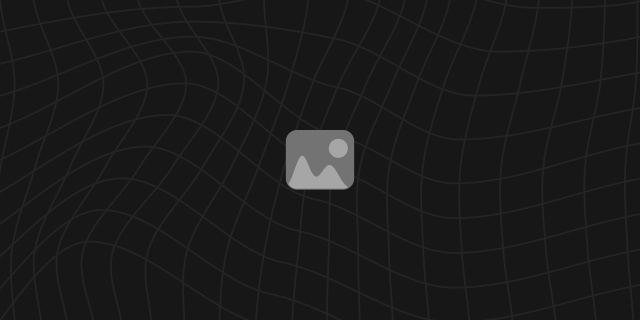
Give the GLSL for this background, as a WebGL 2 fragment shader.

```glsl
#version 300 es
precision highp float;
// Dark backdrop with a warped wire grid and a rounded image-placeholder icon.

uniform vec2 u_resolution;
out vec4 outColor;

// Canvas is HEIGHT units tall; y runs downward from the top edge.
const float HEIGHT = 3.84;
const float LINE_HALF_WIDTH = 0.0105;
const float COLUMN_SPACING = 0.402;
const int COLUMN_COUNT = 20;
const int ROW_COUNT = 11;

const vec3 BACKGROUND = vec3(0.09);
const vec3 GRID_COLOR = vec3(0.145, 0.142, 0.142);
const vec3 ICON_COLOR = vec3(0.45);
const vec3 SHAPE_COLOR = vec3(0.65);

const vec2 ICON_CENTER = vec2(3.84, 1.918);
const vec2 ICON_HALF = vec2(0.41, 0.358);
const float ICON_RADIUS = 0.135;
const vec2 SUN_CENTER = vec2(4.06, 1.78);
const float SUN_RADIUS = 0.114;
const float HILL_BASE = 2.28;

// Sideways bulges of the columns at unit heights: amplitude, centre, width.
const vec3 LEFT_BULGE[5] = vec3[5](
    vec3(0.56, 9.3, 3.4), vec3(0.63, 4.3, 3.8), vec3(0.08, 4.5, 3.0),
    vec3(-0.64, 5.0, 4.2), vec3(-0.60, 7.0, 6.0));
const vec3 RIGHT_BULGE[5] = vec3[5](
    vec3(0.03, 17.0, 2.0), vec3(-0.30, 14.3, 2.5), vec3(-0.56, 13.5, 4.6),
    vec3(-0.55, 13.5, 4.3), vec3(-0.32, 14.0, 3.0));

float bell(float x, float center, float width) {
    float t = (x - center) / width;
    return exp(-t * t);
}

float bulge(int level, float index) {
    int n = clamp(level, 0, 4);
    vec3 a = LEFT_BULGE[n];
    vec3 b = RIGHT_BULGE[n];
    return a.x * bell(index, a.y, a.z) + b.x * bell(index, b.y, b.z);
}

// Horizontal place of a column at height y, splined between bulge levels.
float columnX(float index, float y) {
    int n = int(floor(y));
    float t = y - floor(y);
    float a = bulge(n - 1, index), b = bulge(n, index);
    float c = bulge(n + 1, index), d = bulge(n + 2, index);
    float offset = b + 0.5 * t * (c - a + t * (2.0 * a - 5.0 * b + 4.0 * c - d
                 + t * (3.0 * (b - c) + d - a)));
    return COLUMN_SPACING * index + offset;
}

// Cubic between two knots given as x, y, slope.
float hermite(vec3 a, vec3 b, float x) {
    float span = b.x - a.x;
    float t = clamp((x - a.x) / span, 0.0, 1.0);
    float s = 1.0 - t;
    return s * s * ((1.0 + 2.0 * t) * a.y + t * span * a.z)
         + t * t * ((1.0 + 2.0 * s) * b.y - s * span * b.z);
}

// Height of a row at x: left edge, crest, shelf, trough, right edge.
float rowY(float k, float x) {
    float upper = max(3.0 - k, 0.0);
    vec3 left = vec3(0.0, 0.38 + 0.385 * k, -0.2 - 0.02 * k - 0.012 * k * k);
    vec3 crest = vec3(mix(2.3, 1.05, smoothstep(3.0, 9.5, k)),
                      0.38 * k - 0.52 + 0.2 * upper, 0.0);
    vec3 shelf = vec3(mix(4.05, 3.2, smoothstep(2.5, 9.0, k)),
                      0.49 + 0.38 * k - 0.2 * upper, 0.21);
    vec3 trough = vec3(5.45 + 0.06 * upper * upper,
                       0.95 + 0.417 * k - 0.11 * upper, 0.0);
    vec3 right = vec3(7.68, 0.445 + 0.425 * k, -0.18);
    if (x < crest.x) return hermite(left, crest, x);
    if (x < shelf.x) return hermite(crest, shelf, x);
    if (x < trough.x) return hermite(shelf, trough, x);
    return hermite(trough, right, x);
}

// Distance to a curve from its offset and the value a small step onward.
float curveDistance(float value, float onward, float position, float stepSize) {
    float slope = (onward - value) / stepSize;
    return abs(position - value) / sqrt(1.0 + slope * slope);
}

float gridDistance(vec2 p) {
    const float STEP = 0.01;
    float d = 1e3;
    for (int i = 0; i < COLUMN_COUNT; i++) {
        float k = float(i);
        d = min(d, curveDistance(columnX(k, p.y), columnX(k, p.y + STEP), p.x, STEP));
    }
    for (int i = 0; i < ROW_COUNT; i++) {
        float k = float(i) - 1.0;
        d = min(d, curveDistance(rowY(k, p.x), rowY(k, p.x + STEP), p.y, STEP));
    }
    return d;
}

float roundedBox(vec2 p, vec2 halfSize, float radius) {
    vec2 q = abs(p) - halfSize + radius;
    return length(max(q, 0.0)) + min(max(q.x, q.y), 0.0) - radius;
}

float hillTop(float x) {
    return HILL_BASE - 0.41 * bell(x, 3.625, 0.125) - 0.30 * bell(x, 3.955, 0.15);
}

void main() {
    float pixel = HEIGHT / u_resolution.y;
    vec2 p = vec2(gl_FragCoord.x, u_resolution.y - gl_FragCoord.y) * pixel;

    // Grid
    float line = clamp(0.5 + (LINE_HALF_WIDTH - gridDistance(p)) / pixel, 0.0, 1.0);
    vec3 color = mix(BACKGROUND, GRID_COLOR, line);

    // Icon plate, then the sun and hills inside it
    float plate = roundedBox(p - ICON_CENTER, ICON_HALF, ICON_RADIUS);
    float hillSlope = (hillTop(p.x + 0.01) - hillTop(p.x)) / 0.01;
    float hills = (hillTop(p.x) - p.y) / sqrt(1.0 + hillSlope * hillSlope);
    hills = max(hills, plate + 0.012);
    float shapes = min(hills, length(p - SUN_CENTER) - SUN_RADIUS);
    color = mix(color, ICON_COLOR, clamp(0.5 - plate / pixel, 0.0, 1.0));
    color = mix(color, SHAPE_COLOR, clamp(0.5 - shapes / pixel, 0.0, 1.0));

    outColor = vec4(color, 1.0);
}
```
